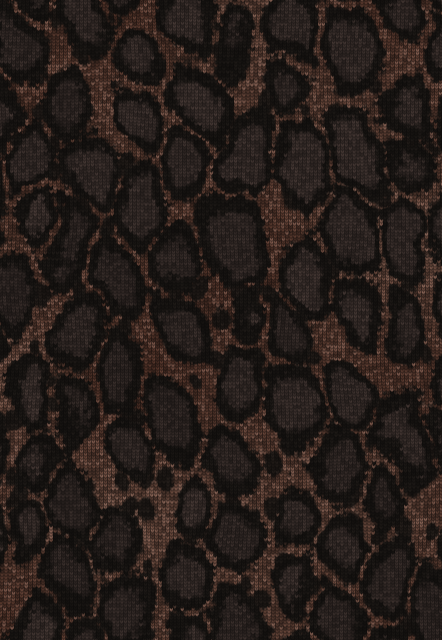
This texture is drawn by a WebGL 2 fragment shader. Its source:

```glsl
#version 300 es
precision highp float;
// Dark leopard print on a fine knit: elongated rosettes come from a weighted
// Voronoi of tilted ellipses, with small flecks scattered in the brown gaps.
// V-shaped stitches shade the yarn and fray the edges of the print.
uniform vec2 u_resolution;
out vec4 fragColor;

// Integer hash giving two values in 0..1
vec2 hash2(vec2 cell) {
    uvec2 v = uvec2(ivec2(cell) + 4096) * 1664525u + 1013904223u;
    v.x += v.y * 1664525u;
    v.y += v.x * 1664525u;
    v ^= v >> 16u;
    v.x += v.y * 1664525u;
    v.y += v.x * 1664525u;
    v ^= v >> 16u;
    return vec2(v & 65535u) / 65535.0;
}

float noise(vec2 p) {
    vec2 i = floor(p), f = fract(p);
    f = f * f * (3.0 - 2.0 * f);
    return mix(mix(hash2(i).x, hash2(i + vec2(1, 0)).x, f.x),
               mix(hash2(i + vec2(0, 1)).x, hash2(i + vec2(1, 1)).x, f.x), f.y);
}

mat2 rotation(float angle) {
    float c = cos(angle), s = sin(angle);
    return mat2(c, s, -s, c);
}

// x: depth inside the nearest rosette, y: its random tone
vec2 rosettes(vec2 p) {
    vec2 size = vec2(0.083, 0.125);
    vec2 q = p / size, base = floor(q);
    float nearest = 9.0, second = 9.0, tone = 0.0;
    for (int j = -2; j <= 2; j++)
    for (int i = -2; i <= 2; i++) {
        vec2 id = base + vec2(i, j);
        vec2 place = hash2(id), shape = hash2(id + 211.0);
        float stagger = 0.5 * mod(id.x, 2.0);
        vec2 d = (id + 0.5 + 0.68 * (place - 0.5) + vec2(0.0, stagger - 0.25) - q) * size;
        d = rotation((shape.x - 0.62) * 0.95) * d / size;
        float radius = mix(0.37, 0.63, sqrt(shape.y));
        float e = length(d * vec2(mix(0.95, 1.2, place.y), 0.96)) / radius;
        if (e < nearest) {
            second = nearest;
            nearest = e;
            tone = place.x;
        } else {
            second = min(second, e);
        }
    }
    float gap = mix(0.0, 0.13, noise(p * 8.0 + 31.0));
    return vec2(min(1.08 - nearest, (second - nearest) * 0.58 - gap), tone);
}

// Small solid spots, positive inside
float flecks(vec2 p) {
    vec2 q = p / vec2(0.036, 0.047), base = floor(q);
    float depth = -1.0;
    for (int j = -1; j <= 1; j++)
    for (int i = -1; i <= 1; i++) {
        vec2 id = base + vec2(i, j);
        vec2 place = hash2(id + 503.0), pick = hash2(id + 907.0);
        float radius = step(0.62, pick.x) * mix(0.22, 0.46, pick.y);
        depth = max(depth, radius - length(id + 0.2 + 0.6 * place - q));
    }
    return depth;
}

vec3 fabric(vec2 p) {
    // Knit: columns of stitches whose two legs rise from the middle
    vec2 stitch = vec2(0.0061, 0.0049);
    vec2 g = p / stitch + 1.6 * vec2(noise(p * 9.0), noise(p * 11.0 + 7.0));
    float side = abs(fract(g.x) - 0.5) * 2.0;
    g.y -= 0.65 * side;
    vec2 id = floor(g), grain = hash2(id + 1500.0);
    float leg = 0.5 - 0.5 * cos(6.2832 * fract(g.y));
    float column = smoothstep(1.0, 0.55, side) * mix(0.65, 1.0, smoothstep(0.0, 0.35, side));
    float yarn = 0.42 + 0.95 * column * (0.35 + 0.65 * leg);
    yarn *= mix(0.68, 1.38, grain.x);

    // Print: warped outlines, frayed one stitch at a time
    vec2 warp = vec2(noise(p * 26.0), noise(p * 26.0 + 57.0)) - 0.5;
    vec2 printed = p + 0.017 * warp + stitch * (0.5 - fract(g)) * 0.4;
    float fray = (grain.y - 0.5) * 0.13 + (noise(p * 75.0) - 0.5) * 0.16;
    vec2 spot = rosettes(printed);
    float depth = spot.x + fray;
    float ink = smoothstep(-0.04, 0.06, depth);
    ink = max(ink, 0.92 * smoothstep(-0.05, 0.07, flecks(printed) + fray * 0.7));
    float ring = 0.33 + 0.12 * (noise(p * 22.0 + 90.0) - 0.5);
    float heart = smoothstep(ring - 0.07, ring + 0.07, depth);

    // Dyes: worn brown ground, black rings, dull umber hearts
    float wear = noise(p * 5.0 + 13.0);
    vec3 ground = mix(vec3(0.245, 0.148, 0.115), vec3(0.315, 0.220, 0.182), wear);
    ground = mix(ground, vec3(0.36, 0.28, 0.25), 0.4 * smoothstep(0.6, 1.0, grain.x));
    vec3 black = vec3(0.073, 0.062, 0.054);
    vec3 umber = vec3(0.162, 0.130, 0.120) * mix(0.9, 1.15, spot.y);
    vec3 dye = mix(ground, mix(black, umber, heart), ink);
    return dye * mix(1.0, yarn, mix(0.85, 0.65, ink)) + 0.008;
}

void main() {
    // Four samples per pixel keep the fine stitches smooth
    vec3 color = vec3(0.0);
    for (int k = 0; k < 4; k++) {
        vec2 offset = vec2(k % 2, k / 2) * 0.5 - 0.25;
        color += fabric((gl_FragCoord.xy + offset) / u_resolution.y);
    }
    fragColor = vec4(color * 0.25, 1.0);
}
```
